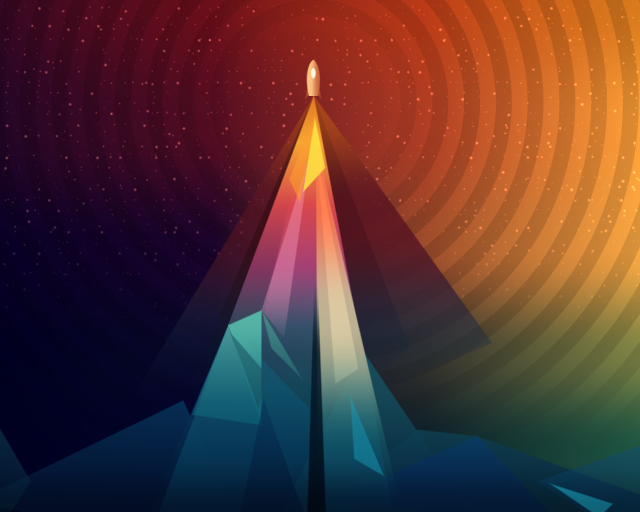
Give the GLSL for this background, as a Shadertoy shader.

```glsl
// A rocket climbs above a faceted crystal peak, with light cones and concentric rings.
// The sky blends rows of colour stops, rings come from fract, stars from a hashed grid,
// and the peak and beams from translucent triangles laid over each other.

// Shared corners of the triangles, and two opacities
const vec2 APEX = vec2(.613, .813), SHOULDER = vec2(.446, .365), SUMMIT = vec2(.511, .394);
const vec2 RIDGE = vec2(.932, .148), FOOT = vec2(.5, -.1), VALLEY = vec2(.66, .2);
const float SOLID = .85, VEIL = .58;

float hash(vec2 p) {
    return fract(sin(dot(p, vec2(127.1, 311.7))) * 43758.5);
}

float saturate(float x) { return clamp(x, 0., 1.); }

// Four colour stops, evenly spaced over 0..1
vec3 row(float x, vec3 a, vec3 b, vec3 c, vec3 d) {
    x *= 3.;
    return mix(mix(mix(a, b, saturate(x)), c, saturate(x - 1.)), d, saturate(x - 2.));
}

vec3 sky(float x, float y) {
    vec3 low = row(x, vec3(0,0,.13), vec3(.03,.03,.17), vec3(.2,.19,.17), vec3(.5,.52,.27));
    vec3 mid = row(x, vec3(.03,0,.15), vec3(.1,.01,.17), vec3(.62,.3,.17), vec3(.98,.66,.26));
    vec3 high = row(x, vec3(.14,.02,.15), vec3(.33,.05,.13), vec3(.69,.24,.14), vec3(1,.63,.22));
    vec3 top = high * vec3(1,.9,.6) * mix(1.5, .85, x);
    vec3 c = mix(low * vec3(.24,.65,.95), low, smoothstep(.12, .32, y));
    c = mix(c, mid, smoothstep(.3, .52, y));
    c = mix(c, high, smoothstep(.5, .76, y));
    return mix(c, top, smoothstep(.75, 1., y));
}

// Beam colour from the ground up to the apex
vec3 spectrum(float y) {
    vec3 stops[8] = vec3[](vec3(.02,.15,.27), vec3(.03,.28,.39), vec3(.08,.39,.46), vec3(.24,.39,.5),
                           vec3(.67,.26,.47), vec3(.88,.29,.31), vec3(1,.68,.2), vec3(.88,.42,.12));
    float t = clamp(y / .12, 0., 6.99);
    int i = int(t);
    return mix(stops[i], stops[i + 1], fract(t));
}

float edge(vec2 p, vec2 a, vec2 b) {
    vec2 d = normalize(b - a), q = p - a;
    return d.x * q.y - d.y * q.x;
}

// Lays a translucent triangle over the colour
void facet(inout vec3 col, vec2 p, vec2 a, vec4 bc, vec3 tint, float alpha) {
    vec2 b = bc.xy, c = bc.zw;
    float aa = 1. / iResolution.y, side = sign(edge(c, a, b));
    float inside = side * edge(p, a, b);
    inside = min(inside, min(side * edge(p, b, c), side * edge(p, c, a)));
    col = mix(col, tint, alpha * smoothstep(-aa, aa, inside));
}

float stars(vec2 p, float scale, float aa) {
    vec2 cell = floor(p * scale);
    vec2 spot = .2 + .6 * vec2(hash(cell + 7.), hash(-cell));
    float glow = hash(cell);
    float size = mix(.0007, .0026, pow(glow, 6.));
    float d = length(fract(p * scale) - spot) / scale;
    return glow * glow * (1. - smoothstep(size - aa, size + aa, d));
}

void mainImage(out vec4 fragColor, in vec2 fragCoord) {
    vec2 p = fragCoord / iResolution.xy * vec2(1.25, 1);
    float aa = 1. / iResolution.y, y = p.y;

    // Sky, rings and dust
    vec3 col = sky(p.x / 1.25, y);
    float r = distance(p, vec2(.612, .8));
    float band = smoothstep(-.02, .02, abs(fract(r / .062) - .5) - .25);
    col *= 1. - .13 * band * smoothstep(.08, .32, r) * smoothstep(.08, .4, y);
    for (float i = 0.; i < 3.; i++)
        col += vec3(.4,.24,.19) * stars(p + i, 22. + 13. * i, aa) * smoothstep(.3, .7, y);

    // Wide light cones
    vec3 cone = mix(vec3(.1,.17,.27), vec3(.36,.08,.13), smoothstep(.32, .56, y));
    cone = mix(cone, vec3(.68,.29,.1), smoothstep(.6, .79, y));
    float fade = smoothstep(.2, .48, y);
    facet(col, p, APEX, vec4(.244,.2,VALLEY), cone, VEIL * fade);
    facet(col, p, APEX, vec4(.961,.33,VALLEY), cone, SOLID * fade);
    facet(col, p, APEX, vec4(.8,.32,VALLEY), cone * .8, VEIL * fade);
    facet(col, p, APEX, vec4(.358,.22,.48,.3), cone * .5, VEIL * fade);

    // Ground ridges
    float rise = smoothstep(0., .29, y);
    vec3 navy = mix(vec3(.01,.08,.2), vec3(.03,.23,.38), rise);
    vec3 slate = mix(vec3(.02,.15,.25), vec3(.09,.32,.38), rise);
    vec3 mint = mix(vec3(.06,.4,.48), vec3(.36,.78,.7), smoothstep(.17, .39, y));
    facet(col, p, vec2(.358,.218), vec4(-.05,.02,FOOT), navy, SOLID);
    facet(col, p, SHOULDER, vec4(.25,-.1,.9,-.1), navy, SOLID);
    facet(col, p, vec2(.708,.316), vec4(FOOT,.99,-.1), slate, SOLID);
    facet(col, p, vec2(.814,.161), vec4(RIDGE,FOOT), slate, SOLID);
    facet(col, p, RIDGE, vec4(FOOT,1.4,-.02), slate, SOLID);
    facet(col, p, RIDGE, vec4(.64,.02,1.1,-.03), navy * 1.5, VEIL);
    facet(col, p, vec2(1.28,.14), vec4(1.05,.06,1.3,-.1), slate * 1.4, VEIL);
    facet(col, p, vec2(-.01,.18), vec4(.06,.06,-.01,-.05), slate, VEIL);
    facet(col, p, vec2(1.075,.055), vec4(1.197,.016,1.17,-.01), mint * 1.5, SOLID);

    // Main beam and its inner strips
    vec3 beam = spectrum(y);
    float upper = smoothstep(.3, .46, y);
    vec3 cream = mix(vec3(.1,.42,.46), vec3(.83,.76,.6), smoothstep(.12, .37, y));
    cream = mix(cream, vec3(.97,.48,.3), smoothstep(.4, .6, y));
    facet(col, p, APEX, vec4(.273,-.1,.787,-.1), beam, mix(.6, .94, upper));
    facet(col, p, APEX, vec4(SHOULDER,.51,.36), beam * .65, VEIL * (1. - smoothstep(.45, .65, y)));
    facet(col, p, vec2(.606,.7), vec4(SUMMIT,.555,.34), beam * .5 + vec3(.47,.3,.36), SOLID * upper);
    facet(col, p, vec2(.617,.72), vec4(.621,.02,.79,-.02), cream, SOLID * rise);
    facet(col, p, vec2(.62,.69), vec4(.655,.25,.7,.28), cream * 1.12, VEIL);
    facet(col, p, vec2(.614,.77), vec4(.565,.65,.586,.605), vec3(1,.62,.18), VEIL);
    facet(col, p, vec2(.615,.77), vec4(.592,.625,.635,.672), vec3(1,.9,.26), SOLID);

    // Crystal faces of the peak
    facet(col, p, SHOULDER, vec4(SUMMIT,.51,.17), mint, SOLID);
    facet(col, p, SHOULDER, vec4(.51,.17,.375,.19), mint, VEIL);
    facet(col, p, SUMMIT, vec4(.59,.26,.53,.32), mint * .85, VEIL);
    facet(col, p, vec2(.45,.35), vec4(.505,.2,.52,.27), slate, VEIL);
    facet(col, p, vec2(.515,.22), vec4(.46,-.05,.61,-.05), navy, VEIL);
    facet(col, p, vec2(.684,.226), vec4(.692,.104,.75,.07), mint * 1.4, VEIL);
    facet(col, p, vec2(.617,.55), vec4(.6,-.02,.637,-.02), navy * .4, SOLID * (1. - upper));
    col *= mix(.72, 1., smoothstep(0., .1, y));

    // Rocket: fins, tapered hull, window
    vec2 q = vec2(abs(p.x - .612), y);
    facet(col, q, vec2(.009,.842), vec4(.015,.808,.004,.822), vec3(.72,.34,.2), SOLID);
    float h = saturate((y - .812) / .071);
    float hull = .0205 * pow(1. - h, .65) * (.42 + 1.1 * h);
    float body = (1. - smoothstep(-aa, aa, q.x - hull)) * step(.812, y) * step(h, .99);
    col = mix(col, mix(vec3(.98,.76,.5), vec3(.8,.42,.25), smoothstep(.606, .622, p.x)), body);
    float pane = length((p - vec2(.612,.857)) / vec2(.0045,.01));
    col = mix(col, vec3(1,.95,.87), 1. - smoothstep(.75, 1.25, pane));
    fragColor = vec4(min(col, 1.), 1);
}
```
